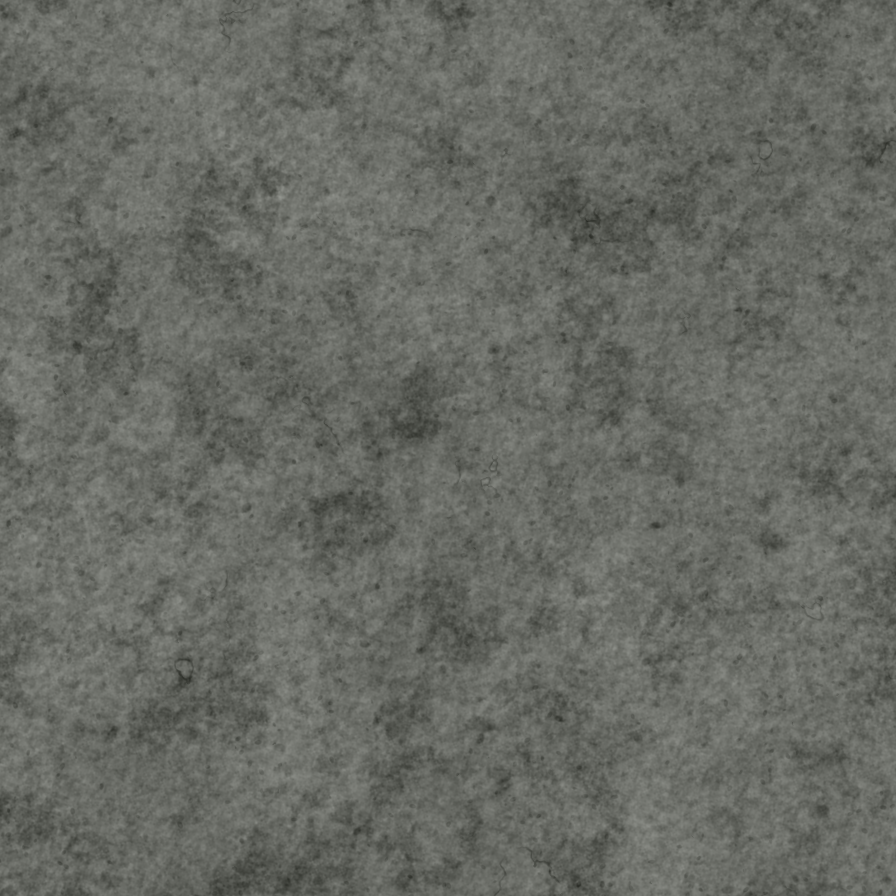
Write a Shadertoy shader that draws this texture.

```glsl
// Weathered grey concrete: cloudy mottling, ragged dark stains, speckle and grain,
// lit relief, scattered pits and a few short rough cracks with a shaded lip.
// All layers sum to one tone, which is then tinted a slightly green grey.

#define BASE_TONE 0.431
#define MOTTLE_AMOUNT 0.15
#define STAIN_AMOUNT 0.075
#define SPECKLE_AMOUNT 0.05
#define GRAIN_AMOUNT 0.2
#define RELIEF_AMOUNT 0.17
#define PIT_AMOUNT 0.095
#define CRACK_AMOUNT 0.08
#define CRACK_WIDTH 0.001
#define TINT vec3(0.0, 0.009, -0.015)

// Integer hash: two random values in 0..1 per lattice cell
vec2 hash2(vec2 cell, uint seed) {
    uvec2 q = uvec2(ivec2(cell)) * uvec2(1597u, 3821u) + seed * 7919u;
    uint n = (q.x ^ (q.y << 11)) * 747796405u + q.y;
    n = (n ^ (n >> 15)) * 277803737u;
    n = (n ^ (n >> 13)) * 1274126177u;
    n ^= n >> 16;
    return vec2(float(n & 65535u), float(n >> 16)) / 65535.0;
}

float valueNoise(vec2 p, uint seed) {
    vec2 cell = floor(p), f = fract(p);
    f = f * f * (3.0 - 2.0 * f);
    float a = hash2(cell, seed).x;
    float b = hash2(cell + vec2(1, 0), seed).x;
    float c = hash2(cell + vec2(0, 1), seed).x;
    float d = hash2(cell + vec2(1, 1), seed).x;
    return mix(mix(a, b, f.x), mix(c, d, f.x), f.y);
}

// Fractal noise, turned at each octave to hide the lattice
float fbm(vec2 p, int octaves, float gain, uint seed) {
    const mat2 turn = mat2(0.8, 0.6, -0.6, 0.8);
    float sum = 0.0, weight = 1.0, total = 0.0;
    for (int i = 0; i < octaves; i++) {
        p = turn * p;
        sum += weight * valueNoise(p, seed + uint(i));
        total += weight;
        weight *= gain;
        p = p * 2.03 + 3.7;
    }
    return sum / total;
}

// Scattered oval pits, one candidate per cell; share is the odds of a pit
float pits(vec2 p, float scale, float share, float radius, uint seed) {
    vec2 q = p * scale, home = floor(q);
    float soft = 0.05 + 0.7 * scale / iResolution.y;
    float cover = 0.0;
    for (int y = -1; y <= 1; y++)
    for (int x = -1; x <= 1; x++) {
        vec2 cell = home + vec2(x, y);
        vec2 spot = hash2(cell, seed), kind = hash2(cell, seed + 1u);
        if (kind.x > share) continue;
        float angle = 6.2832 * kind.y;
        vec2 axis = vec2(cos(angle), sin(angle));
        vec2 d = q - cell - spot;
        d = vec2(dot(d, axis), 1.5 * dot(d, vec2(-axis.y, axis.x)));
        float size = radius * mix(0.5, 1.3, fract(kind.x * 91.7));
        cover = max(cover, 1.0 - smoothstep(size - soft, size + soft, length(d)));
    }
    return cover;
}

float crackField(vec2 p) {
    return fbm(p * 6.0, 6, 0.56, 61u);
}

// x: thin crack line, y: soft shadow on one side
vec2 cracks(vec2 p) {
    float e = 0.003, f = crackField(p);
    vec2 slope = vec2(crackField(p + vec2(e, 0)), crackField(p + vec2(0, e))) - f;
    float d = (f - 0.5) * e / (length(slope) + 0.003);
    float soft = 0.8 / iResolution.y;
    float patches = smoothstep(0.6, 0.74, fbm(p * 11.0 + 5.0, 3, 0.5, 71u));
    float line = 1.0 - smoothstep(CRACK_WIDTH - soft, CRACK_WIDTH + soft, abs(d));
    float lip = smoothstep(-soft, soft, d) * exp(-max(d, 0.0) * 130.0);
    return patches * vec2(line, lip);
}

float surfaceHeight(vec2 p) {
    return fbm(p * 42.0, 4, 0.75, 41u);
}

void mainImage(out vec4 fragColor, in vec2 fragCoord) {
    vec2 p = fragCoord / iResolution.y;
    vec2 warp = vec2(fbm(p * 20.0, 3, 0.6, 3u), fbm(p * 20.0, 3, 0.6, 7u)) - 0.5;
    vec2 q = p + 0.03 * warp;

    // Cloudy mottling, ragged stains and small dark speckle
    float mottle = fbm(q * 6.0, 6, 0.74, 11u) - 0.5;
    float stain = smoothstep(0.48, 0.7, fbm(q * 13.0 + 2.0, 5, 0.72, 21u));
    float speckle = smoothstep(0.5, 0.72, fbm(p * 48.0, 4, 0.75, 25u));

    // Fine grain, rougher in the stained areas, and relief lit from the upper left
    float grain = (fbm(p * 105.0, 3, 0.9, 31u) - 0.5) * mix(0.9, 1.25, stain);
    float relief = surfaceHeight(p) - surfaceHeight(p + vec2(-0.0025, 0.003));

    // Pits gather in patches
    float patches = smoothstep(0.4, 0.65, fbm(p * 9.0, 3, 0.6, 51u));
    float pit = 0.75 * pits(p + 0.006 * warp, 90.0, 0.03 + 0.16 * patches, 0.27, 81u);
    pit = max(pit, 0.8 * pits(p + 0.015 * warp, 34.0, 0.07, 0.2, 91u));
    vec2 crack = cracks(p);

    float tone = BASE_TONE + MOTTLE_AMOUNT * mottle - STAIN_AMOUNT * stain
        - SPECKLE_AMOUNT * speckle + GRAIN_AMOUNT * grain + RELIEF_AMOUNT * relief
        - PIT_AMOUNT * pit - CRACK_AMOUNT * (crack.x + 0.4 * crack.y);
    fragColor = vec4(clamp(tone + TINT, 0.0, 1.0), 1.0);
}
```
